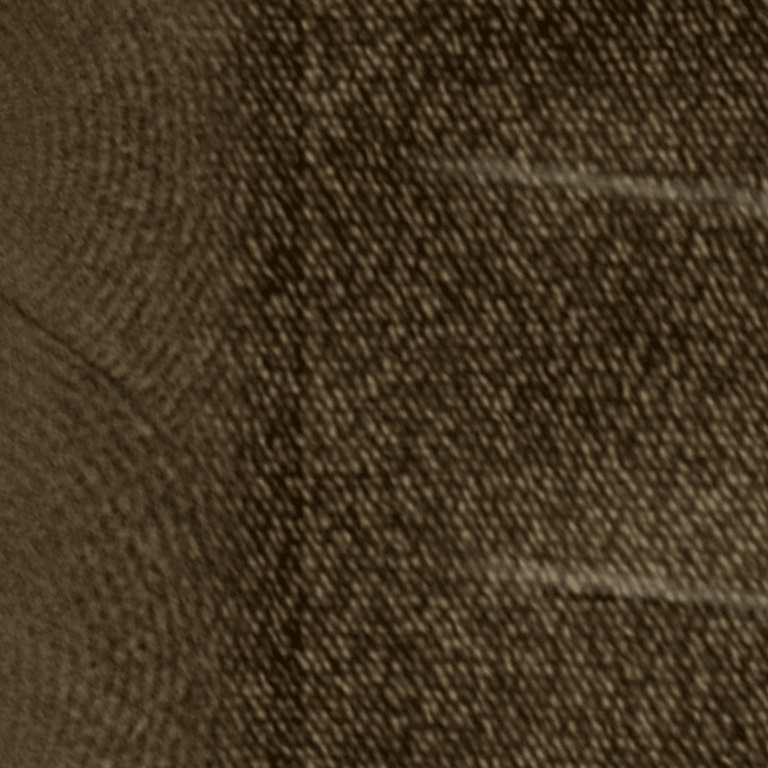
Reproduce this texture procedurally as a Shadertoy shader.

```glsl
float hash(vec2 p) {
    vec3 q = fract(vec3(p.xyx) * 0.1031);
    q += dot(q, q.yzx + 33.33);
    return fract((q.x + q.y) * q.z);
}

float noise(vec2 p) {
    vec2 i = floor(p), f = fract(p);
    f = f * f * (3.0 - 2.0 * f);
    float low = mix(hash(i), hash(i + vec2(1, 0)), f.x);
    float high = mix(hash(i + vec2(0, 1)), hash(i + vec2(1, 1)), f.x);
    return mix(low, high, f.y);
}

float fbm(vec2 p) {
    float sum = 0.0, amp = 0.5;
    for (int i = 0; i < 3; i++) {
        sum += amp * noise(p);
        p = p * 2.03 + 17.0;
        amp *= 0.5;
    }
    return sum / 0.875;
}

vec2 rotate(vec2 p, float angle) {
    float c = cos(angle), s = sin(angle);
    return vec2(c * p.x + s * p.y, c * p.y - s * p.x);
}

// Soft thread knots on a sheared, jittered lattice
float knots(vec2 q, float shear, float jitter, vec2 tightness) {
    q.y += shear * q.x;
    vec2 cell = floor(q);
    float sum = 0.0;
    for (int y = -1; y <= 1; y++)
    for (int x = -1; x <= 1; x++) {
        vec2 id = cell + vec2(x, y);
        vec2 shift = vec2(hash(id + 3.7), hash(id + 41.3)) - 0.5;
        vec2 d = q - id - 0.5 - jitter * shift;
        d.y -= shear * d.x;
        sum += mix(0.45, 1.15, hash(id + 91.1)) * exp(-dot(d * d, tightness));
    }
    return sum;
}

// Coarse twill: slanting knots with lightly frayed edges, centred on zero
float coarseWeave(vec2 p) {
    vec2 warp = vec2(noise(p * 5.0), noise(p * 5.0 + 31.0)) - 0.5;
    vec2 flutter = vec2(noise(p * 60.0), noise(p * 60.0 + 13.0)) - 0.5;
    vec2 q = rotate(p + 0.022 * warp + 0.004 * flutter, 0.56);
    float grain = knots(q / vec2(0.0140, 0.0205) + 60.0, 0.45, 0.30, vec2(7.5, 5.2));
    float streaks = fbm(q * vec2(120.0, 60.0) + 80.0) - 0.5;
    return 1.05 * (grain - 0.40) + 0.32 * streaks;
}

// Beaded ribs bending around a centre, centred on zero
float curvedRibs(vec2 p, vec2 centre, float pitch) {
    vec2 d = p - centre;
    float radius = length(d) + 0.018 * noise(p * 7.0) + 0.004 * noise(p * 50.0);
    float arc = atan(d.y, d.x) * 0.40;
    float wave = 0.5 * sin(6.2832 * radius / pitch);
    float beads = knots(vec2(radius / pitch, arc / 0.017) + 60.0, 0.5, 0.35, vec2(7.0, 4.5));
    float flecks = noise(vec2(radius / pitch * 2.5, arc / 0.009) + 60.0) - 0.5;
    return 0.22 * wave + 0.45 * (beads - 0.45) + 0.28 * flecks;
}

// Signed height above a sloping line
float lineHeight(vec2 p, vec2 start, float slope) {
    return p.y - start.y - slope * (p.x - start.x);
}

float ridge(float d, float width) {
    return exp(-d * d / (width * width));
}

// Worn highlight that begins at a point and runs to the right
float wornFold(vec2 p, vec2 start, float slope, float width) {
    float d = lineHeight(p, start, slope) + 0.016 * (noise(p * 28.0) - 0.5);
    return ridge(d, width) * smoothstep(start.x - 0.08, start.x + 0.10, p.x);
}

void mainImage(out vec4 fragColor, in vec2 fragCoord) {
    vec2 p = fragCoord / iResolution.xy;
    float broad = fbm(p * 4.0 + 5.0) - 0.5;
    float fine = fbm(rotate(p, 0.6) * vec2(240.0, 140.0)) - 0.5;

    // Coarse cloth on the right
    float weave = coarseWeave(p);
    float coarseTone = 0.37 + 1.05 * weave + 0.42 * broad + 0.36 * fine;
    coarseTone -= 0.13 * ridge(length((p - vec2(0.73, 0.60)) / vec2(1.4, 1.0)), 0.16);
    coarseTone -= 0.13 * ridge(length((p - vec2(0.66, 0.95)) / vec2(2.0, 1.0)), 0.10);
    coarseTone += 0.14 * ridge(length((p - vec2(0.88, 0.30)) / vec2(2.5, 1.0)), 0.08);

    // Smoother cloth on the left, split by a crease
    float crease = lineHeight(p, vec2(0.0, 0.616), -0.76);
    float upper = smoothstep(-0.008, 0.008, crease);
    float ribs = mix(curvedRibs(p, vec2(-0.22, 0.14), 0.022),
                     curvedRibs(p, vec2(-0.14, 0.82), 0.020), upper);
    float slantPath = lineHeight(p, vec2(0.0), -0.75) + 0.02 * noise(p * 8.0);
    float slantRows = 0.07 * sin(6.2832 * slantPath / 0.029) * (1.0 - upper);
    float ribContrast = mix(0.35, 1.0, smoothstep(0.0, 0.22, p.x));
    float smoothTone = 0.49 + ribContrast * (ribs + slantRows) + 0.30 * broad + 0.46 * fine;
    float creaseReach = 1.0 - smoothstep(0.13, 0.24, p.x);
    smoothTone -= 0.26 * ridge(crease, 0.006) * creaseReach;
    smoothTone += 0.07 * ridge(crease - 0.045, 0.035) * creaseReach;
    smoothTone += 0.09 * ridge(lineHeight(p, vec2(0.0, 0.19), -0.8), 0.022) * creaseReach;

    float coarseShare = smoothstep(0.16, 0.38, p.x + 0.08 * broad);
    float tone = mix(smoothTone, coarseTone, coarseShare);

    // Vertical seam and its shaded side
    float seamX = p.x - 0.388 - 0.004 * (noise(vec2(3.0, p.y * 12.0)) - 0.5);
    tone -= 0.12 * ridge(seamX + 0.032, 0.035);
    tone -= 0.20 * ridge(seamX, 0.006);
    tone += 0.10 * ridge(seamX - 0.016, 0.012);

    // Worn folds with shadow beneath
    float folds = wornFold(p, vec2(0.57, 0.788), -0.122, 0.015)
                + wornFold(p, vec2(0.63, 0.262), -0.135, 0.017);
    float shadow = ridge(lineHeight(p, vec2(0.70, 0.229), -0.095), 0.007)
                 * smoothstep(0.66, 0.76, p.x);
    float fibres = noise(rotate(p, 0.25) * vec2(130.0, 45.0)) - 0.5;
    tone += folds * (0.36 + 0.45 * fibres - 0.30 * weave);
    tone -= 0.34 * shadow;

    // Brown dye ramp, greyer where worn
    tone = clamp(tone, -0.10, 1.30);
    vec3 darkBrown = vec3(0.14, 0.09, 0.027);
    vec3 threadRange = vec3(0.30, 0.29, 0.25);
    vec3 color = darkBrown + threadRange * tone;
    color += folds * vec3(0.02, 0.027, 0.04);
    fragColor = vec4(clamp(color, 0.0, 1.0), 1.0);
}
```
